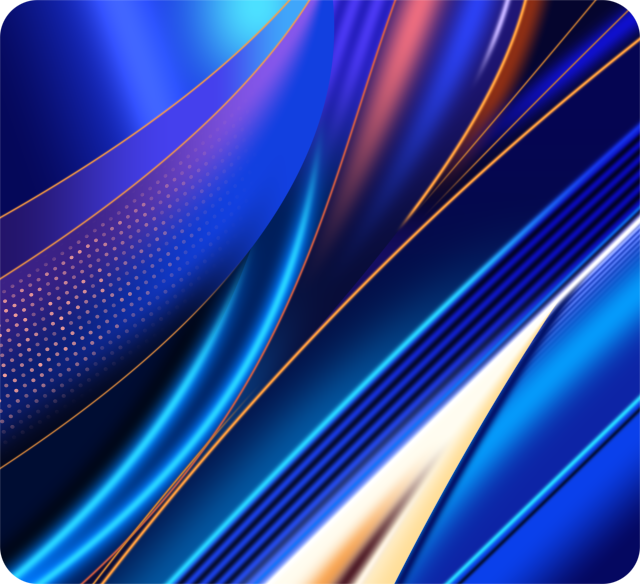
Give the GLSL for this background, as a Shadertoy shader.

```glsl
vec2 p;

float hash(vec2 q) {
  return fract(sin(dot(q, vec2(127.1, 311.7))) * 43758.5453);
}

// Signed distance to a cubic x(y) given at four even heights; positive on the right
float curve(float a, float b, float c, float d) {
  float t = p.y * 3.;
  float e = b - a, f = c - b - e, g = d - c - c + b - f;
  float x = a + t * (e + (t - 1.) * (f / 2. + (t - 2.) * g / 6.));
  float slope = e + f * (t - .5) + g * (t * t / 2. - t + 1. / 3.);
  return (p.x - x) / sqrt(1. + 9. * slope * slope);
}

float side(float d) {
  float w = .8 / iResolution.y;
  return smoothstep(-w, w, d);
}

float glow(float d, float w) {
  return exp(-d * d / (w * w));
}

float rise(float a, float b, float x) {
  return smoothstep(a, b, x);
}

float fall(float a, float b, float x) {
  return 1. - smoothstep(a, b, x);
}

void mainImage(out vec4 fragColor, in vec2 fragCoord) {
  p = fragCoord / iResolution.y;
  float x = p.x, h = p.y;
  vec3 gold = vec3(1, .62, .25), cyan = vec3(.15, .82, 1);

  float veil = curve(-1.567, -.62, .068, .496);
  float ribbon = curve(-1.097, -.335, .208, .53);
  float hem = curve(-.342, .188, .491, .57);
  float streakA = curve(.011, .313, .459, .527);
  float streakB = curve(.068, .396, .531, .57);
  float fold = curve(.14, .416, .566, .677);
  float blade = curve(.175, .453, .728, .9);
  float spine = curve(.175, .453, .783, 1.182);
  float rim = curve(.289, .615, .966, 1.346);
  float beam = curve(.46, .798, 1.14, 1.481);
  float wedge = curve(.675, .86, 1.083, 1.353);
  float sheen = curve(.627, .9, 1.254, 1.6);
  float corner = curve(.766, 1.111, 1.453, 1.795);

  // Backdrop with soft beams
  float ray = x + .35 * (h - 1.);
  vec3 col = mix(vec3(.02, .03, .35), vec3(.1, .2, .88), rise(-.08, .25, ray));
  col += vec3(.16, .2, .28) * glow(ray - .2, .055);
  col = mix(col, vec3(.3, .88, 1), glow(x - .44, .11) * rise(.76, .99, h));

  // Veil between gold lines
  vec3 tint = mix(vec3(.14, .08, .42), vec3(.27, .25, .93), rise(0., .3, x));
  tint = mix(tint, vec3(.25, .65, .98), rise(.36, .5, x));
  col = mix(col, tint, side(veil));
  col = mix(col, gold, .85 * glow(veil, .0018));

  // Dotted ribbon
  float s = ribbon / max(ribbon - hem, .001);
  tint = mix(vec3(.23, .13, .52), vec3(.52, .34, .92), rise(.1, .48, x));
  vec3 inner = mix(vec3(.05, .12, .45), vec3(.07, .25, .88), rise(.05, .42, x));
  tint = mix(tint, inner, rise(.1, .6, s));
  tint *= 1. - .75 * rise(.65, 1., s) * fall(.3, .5, x);
  vec2 grid = vec2(x * .8 + h * .6, ribbon) / vec2(.017, .0145);
  grid.x += .5 * mod(floor(grid.y), 2.);
  float dots = fall(.13, .27, length(fract(grid) - .5)) * (.4 + .6 * hash(floor(grid)));
  dots *= rise(.02, .15, s) * fall(.55, .95, s) * fall(.08, .46, x);
  tint = mix(tint, vec3(.95, .62, .6), dots);
  col = mix(col, tint, side(ribbon));
  col = mix(col, gold, .8 * glow(ribbon, .0018));

  // Hollow with cyan streaks
  tint = mix(vec3(0, .05, .2), vec3(0, .12, .36), side(streakA));
  tint = mix(tint, vec3(.22, .17, .85), rise(.62, .92, h));
  tint += vec3(.07, .05, .1) * sin(fold * 170.) * rise(.68, 1., h);
  tint *= 1. - .6 * glow(streakA + .035, .025) * fall(.4, .6, h);
  float fadeA = fall(.3, .62, h), fadeB = fall(.5, .82, h);
  tint += vec3(0, .35, .62) * (fadeA * glow(streakA, .022) + fadeB * glow(streakB, .02));
  tint = mix(tint, cyan, fadeA * glow(streakA, .008));
  tint = mix(tint, cyan, fadeB * glow(streakB, .007));
  col = mix(col, tint, side(hem));
  col = mix(col, gold, .7 * glow(hem, .0016) * fall(.42, .58, h));

  // Silky fold: salmon, blue and lavender bands
  s = fold / max(fold - blade, .001);
  tint = mix(vec3(.12, .08, .45), vec3(.92, .42, .5), glow(s - .2, .17));
  tint = mix(tint, vec3(.17, .25, .95), glow(s - .63, .15));
  tint = mix(tint, vec3(.75, .68, 1), glow(s - .86, .025) * rise(.84, .96, h));
  tint = mix(vec3(.03, .05, .22), tint, rise(.48, .98, h));
  tint += vec3(0, .16, .24) * glow(h - .3, .14) * glow(fold, .045);
  col = mix(col, tint, side(fold));
  col = mix(col, vec3(.88, .38, .25), .85 * glow(fold, .0022));

  // Dark gap with a copper band and gold threads
  tint = mix(vec3(.08, .05, .38), vec3(.02, .02, .18), rise(.55, .68, h));
  tint = mix(tint, vec3(.55, .18, .08), fall(.01, .05, blade) * rise(.63, .85, h));
  tint = mix(tint, vec3(.06, .06, .8), glow(spine + .035, .022) * rise(.68, .9, h));
  for (float i = 0.; i < 2.; i++) {
    float thread = curve(.175, .453, .738 + .024 * i, 1.02 + .074 * i);
    tint = mix(tint, gold * .8, .8 * glow(thread, .0018) * rise(.62, .75, h));
  }
  col = mix(col, tint, side(blade));
  col = mix(col, gold, glow(blade, .0032) * rise(.6, .65, h));

  // Navy sweep with a teal glow
  tint = mix(vec3(.01, .06, .27), vec3(.02, .02, .32), rise(.4, .8, h));
  tint += vec3(0, .28, .36) * glow(rim, .075) * fall(.25, .68, h);
  col = mix(col, tint, side(spine));
  col = mix(col, gold, glow(spine, .003));
  col = mix(col, gold * .8, fall(.2, .35, h) * glow(spine + .012, .002));

  // Striped blue band
  s = rim / max(rim - beam, .001);
  tint = mix(vec3(.08, .2, .72), vec3(.03, .03, .58), rise(.15, .65, h));
  tint *= .75 + .45 * sin(s * 40.);
  tint = mix(tint, vec3(.35, .5, 1), rise(.55, 1., s) * fall(.2, .6, h));
  tint = mix(tint, vec3(.05, .45, 1), .8 * glow(s - .87, .03));
  col = mix(col, tint, side(rim));
  col = mix(col, mix(cyan, vec3(.08, .18, .9), rise(.45, .75, h)), glow(rim, .006));

  // Right panel with sheen and a cyan edge
  tint = vec3(.05, .14, .65) + .45 * glow(beam, .035) * (.7 + .3 * sin(beam * 900.));
  tint = mix(tint, vec3(.02, .6, .98), glow(sheen - .015, .045));
  inner = mix(vec3(.04, .25, .92), vec3(.02, .03, .38), rise(.04, .17, corner));
  inner *= 1. - .7 * glow(corner - .014, .004);
  tint = mix(tint, inner, side(corner));
  tint = mix(tint, cyan, glow(corner, .0045));
  tint = mix(tint, vec3(.01, .08, .42), glow(wedge - .008, .009));
  col = mix(col, tint, side(beam) * side(wedge));

  // Cream wedge with an amber crease
  s = beam / max(beam - wedge, .001);
  float low = fall(.02, .26, h);
  tint = mix(vec3(1, .99, .94), vec3(1, .87, .6), rise(.45, 1., s));
  tint = mix(tint, vec3(.98, .66, .34), low * glow(s - .38, .13));
  tint = mix(tint, vec3(.32, .12, .16), low * glow(s - .54, .09));
  tint = mix(tint, vec3(1, .96, .9), low * glow(s - .67, .035));
  col = mix(col, tint, side(beam) * side(-wedge));
  col = mix(col, vec3(1), glow(beam, .0065));

  // Rounded white frame
  vec2 mid = .5 * iResolution.xy / iResolution.y;
  float frame = length(max(abs(p - mid) - mid + .065, 0.)) - .065;
  fragColor = vec4(mix(col, vec3(1), side(frame)), 1);
}
```
